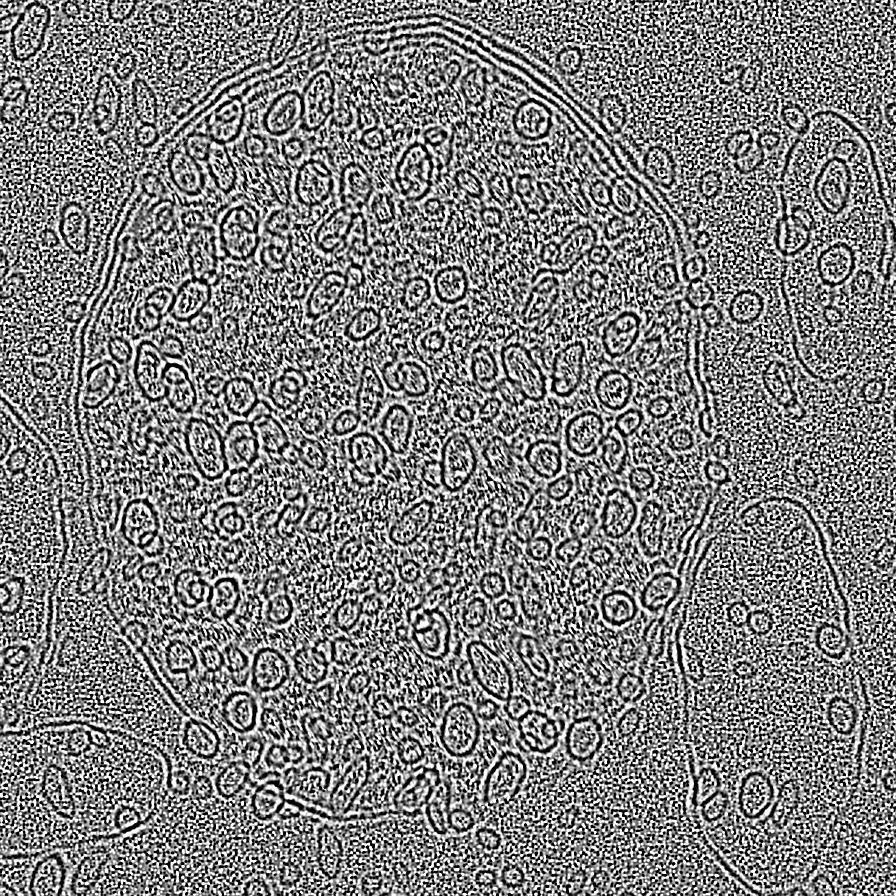
Write a three.js fragment shader that draws this texture.

```glsl
// Edge-filtered tissue: fine black and white grain crossed by thin outlines.
// Signed cellular spots make the grain; banded ellipse distances draw small
// vesicles and the large membranes that wrap around them.
varying vec2 vUv;

const float TAU = 6.2831853;

vec2 hash2(vec2 p) {
  vec3 q = fract(p.xyx * vec3(0.1031, 0.1030, 0.0973));
  q += dot(q, q.yzx + 33.33);
  return fract((q.xx + q.yz) * q.zy);
}

// Cellular grain: each cell holds one bright or dark spot with an opposite rim.
float cellGrain(vec2 p) {
  vec2 cell = floor(p);
  float sum = 0.0;
  for (int y = -1; y <= 1; y++) {
    for (int x = -1; x <= 1; x++) {
      vec2 id = cell + vec2(float(x), float(y));
      vec2 toSpot = p - id - 0.2 - 0.6 * hash2(id);
      float tone = hash2(id + 71.0).x * 2.0 - 1.0;
      float r2 = 2.2 * dot(toSpot, toSpot);
      sum += tone * (1.0 - r2) * exp(-r2);
    }
  }
  return sum / 0.345;
}

// Approximate signed distance to an ellipse outline.
float ellipseDistance(vec2 p, vec2 radii) {
  float k = length(p / radii);
  return k * (k - 1.0) / max(length(p / (radii * radii)), 0.00001);
}

// Parallel lines fading away from an outline: x is the signal, y its weight.
vec2 outline(float d, float spread) {
  float weight = exp(-d * d / (spread * spread));
  return vec2(-cos(TAU * d / 0.0105), 1.0) * weight;
}

// Scattered vesicles, mostly upright, one candidate per grid cell.
vec2 vesicles(vec2 p, vec2 grid, float seed, float share) {
  vec2 cell = floor(p * grid);
  vec2 sum = vec2(0.0);
  for (int y = -1; y <= 1; y++) {
    for (int x = -1; x <= 1; x++) {
      vec2 id = cell + vec2(float(x), float(y));
      vec2 place = hash2(id + seed);
      vec2 size = hash2(id + seed + 19.0);
      vec2 kind = hash2(id + seed + 43.0);
      vec2 q = p - (id + 0.2 + 0.6 * place) / grid;
      float tilt = (kind.x - 0.4) * 1.1;
      q = mat2(cos(tilt), sin(tilt), -sin(tilt), cos(tilt)) * q;
      vec2 radii = (0.2 + 0.22 * size) / grid;
      float present = step(kind.y, share) * (0.6 + 0.4 * size.x);
      sum += present * outline(ellipseDistance(q, radii), 0.008);
    }
  }
  return sum;
}

// Long membrane whose strands come and go around its length.
vec2 membrane(vec2 p, vec2 centre, vec2 radii, float spread) {
  vec2 q = p - centre;
  float angle = atan(q.y, q.x);
  float strength = 0.7 + 0.3 * sin(angle * 7.0 + 2.0 * sin(angle * 3.0));
  return strength * outline(ellipseDistance(q, radii), spread);
}

void main() {
  vec2 p = vUv;

  // Layered sines bend every outline a little.
  vec2 bend = 0.006 * sin(p.yx * vec2(23.0, 19.0) + vec2(0.5, 2.0))
            + 0.003 * sin(p.yx * vec2(61.0, 53.0) + 4.0 * p)
            + 0.001 * sin(p.yx * vec2(170.0, 150.0) + 20.0 * p);
  vec2 bent = p + bend;

  // The main body is an upright oval left of the middle.
  vec2 bodyCentre = vec2(0.44, 0.525);
  vec2 bodyRadii = vec2(0.35, 0.44);
  float inside = 1.0 - smoothstep(-0.04, 0.03,
                         ellipseDistance(bent - bodyCentre, bodyRadii));

  // Outlines: two sizes of vesicle, the body wall and its neighbours.
  float share = mix(0.25, 0.72, inside);
  vec2 lines = vesicles(bent, vec2(21.0, 13.0), 5.0, share);
  lines += 0.8 * vesicles(bent, vec2(32.0, 27.0), 137.0, share * 0.8);
  float wall = mix(0.012, 0.026, smoothstep(0.4, 0.9, p.y));
  lines += membrane(bent, bodyCentre, bodyRadii, wall);
  lines += membrane(bent, vec2(-0.11, 0.38), vec2(0.18, 0.24), 0.011);
  lines += membrane(bent, vec2(0.04, 0.12), vec2(0.15, 0.07), 0.010);
  lines += membrane(bent, vec2(0.86, 0.22), vec2(0.10, 0.22), 0.010);
  lines += membrane(bent, vec2(0.93, 0.73), vec2(0.06, 0.15), 0.009);

  // Grain: round outside the body, drawn out into upright threads inside it.
  float roundGrain = cellGrain(p * 320.0);
  vec2 lean = vec2(bent.x + 0.25 * bent.y, bent.y);
  float threadGrain = cellGrain(lean * vec2(310.0, 165.0) + 500.0);
  float grain = mix(roundGrain, threadGrain, 0.6 * inside) * (1.0 + 0.3 * inside);

  // Outlines push the grain aside; strong contrast clips both ends.
  float relief = grain * (1.0 - 0.62 * min(lines.y, 1.0)) + 1.25 * lines.x;
  float grey = clamp(0.5 + 0.49 * relief, 0.02, 0.98);
  gl_FragColor = vec4(vec3(grey), 1.0);
}
```
